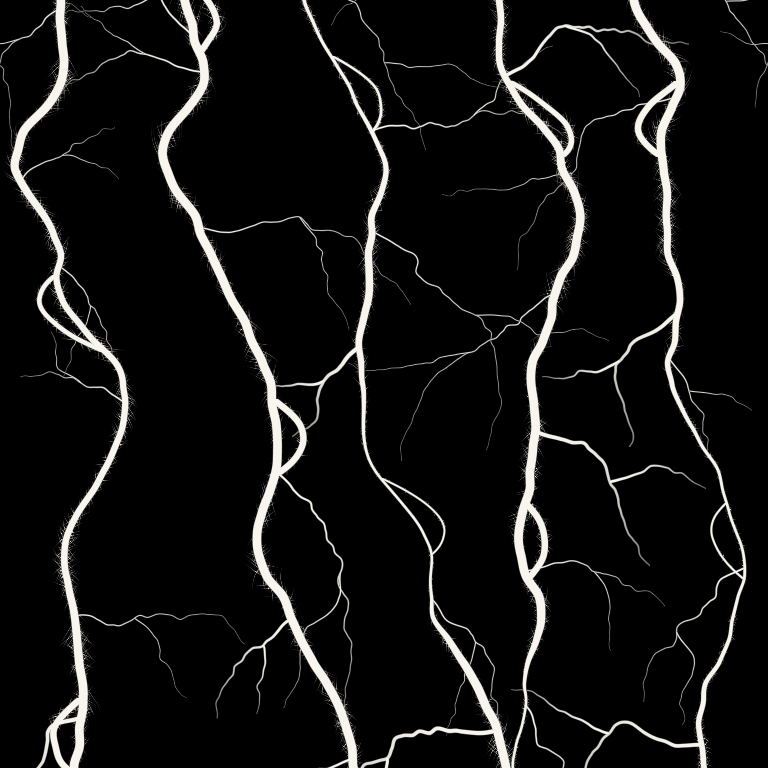
Reproduce this pattern procedurally as a three.js fragment shader.

```glsl
// Branching pale lightning roots on black: meandering trunks run downwards,
// each with lens-shaped splits, fine hairs along its edges, and jagged
// tapering branches with twigs. All strands are distances to noise curves.
varying vec2 vUv;

const vec3 INK = vec3(0.97, 0.96, 0.93);
const float SOFT = 0.001;      // half width of the smoothed edge
const float TRUNKS = 5.0;
const float BRANCHES = 6.0;

float hash(float n, float seed) {
  return fract(sin(n * 127.1 + seed * 311.7) * 43758.5453);
}

// Smooth one-dimensional noise from -1 to 1
float noise(float x, float seed) {
  float i = floor(x);
  float f = fract(x);
  f = f * f * (3.0 - 2.0 * f);
  return mix(hash(i, seed), hash(i + 1.0, seed), f) * 2.0 - 1.0;
}

float wrapCentre(float x) {
  return fract(x + 0.5) - 0.5;
}

float line(float d, float halfWidth) {
  return 1.0 - smoothstep(halfWidth - SOFT, halfWidth + SOFT, abs(d));
}

// Horizontal position of a trunk at height y
float trunkPath(float y, float seed) {
  float slant = 0.04 + 0.24 * hash(seed, 3.0);
  float x = (seed + 0.5) / TRUNKS + slant * (0.5 - y);
  x += 0.065 * noise(y * 4.0, seed + 11.0);
  x += 0.027 * noise(y * 10.0, seed + 23.0);
  return x + 0.0035 * noise(y * 36.0, seed + 37.0);
}

// Sideways bulge that splits a trunk into two strands and rejoins them
float splitPath(float y, float seed) {
  float t = (mod(y - hash(seed, 5.0), 0.55) - 0.275) / 0.05;
  float side = hash(seed, 6.0) < 0.5 ? -1.0 : 1.0;
  return side * 0.034 * max(1.0 - t * t, 0.0);
}

// Fine slanted hairs leaving a strand; s runs along it, d across it
float hairs(float s, float d, float halfWidth, float seed) {
  float a = abs(d);
  if (a > 0.04) return 0.0;
  float clump = 0.65 + 0.35 * noise(s * 28.0, seed + 41.0);
  float sum = 0.0;
  for (int k = 0; k < 4; k++) {
    float layer = seed + float(k) * 7.0 + step(0.0, d) * 53.0;
    float slant = mix(-1.9, 1.9, (float(k) + 0.5) / 4.0);
    float spacing = 0.0055;
    float x = (s + slant * a + 14.0 * a * a * sign(slant)) / spacing;
    float cell = floor(x);
    float r = hash(cell, layer);
    float reach = halfWidth * (1.1 + 3.6 * r * r * r) * clump;
    float off = (fract(x) - mix(0.25, 0.75, hash(cell, layer + 2.0))) * spacing;
    float stroke = line(off / sqrt(1.0 + slant * slant), 0.0002);
    sum += stroke * (1.0 - smoothstep(0.4 * reach, reach, a));
  }
  return min(sum * 0.75, 0.9);
}

// Brightness of one trunk, with its splits and hairs
float trunk(vec2 p, float seed) {
  float swell = smoothstep(-0.7, 0.5, noise(p.y * 3.2, seed + 61.0));
  float halfWidth = mix(0.0018, 0.0058, swell);
  float light = 0.0;
  for (int k = 0; k < 2; k++) {
    float split = float(k);
    float e = 0.001;
    float x0 = trunkPath(p.y, seed) + split * splitPath(p.y, seed);
    float x1 = trunkPath(p.y + e, seed) + split * splitPath(p.y + e, seed);
    float slope = (x1 - x0) / e;
    float dx = wrapCentre(p.x - x0);
    float stretch = sqrt(1.0 + slope * slope);
    float d = dx / stretch;
    float s = (p.y + dx * slope / (stretch * stretch)) * 1.3;
    float w = halfWidth * (1.0 - 0.25 * split);
    light = max(light, max(line(d, w), hairs(s, d, w, seed + split)));
  }
  return light;
}

// Sideways offset of a branch at distance u from its root
float branchPath(float u, float len, float bulge, float seed) {
  float wander = 0.026 * noise(u * 11.0, seed) + 0.007 * noise(u * 36.0, seed + 3.0);
  wander += 0.0028 * noise(u * 95.0, seed + 9.0);
  return bulge * len * sin(3.1416 * u / len) + wander * smoothstep(0.0, 0.06, u);
}

// Brightness of a tapering branch rooted at the origin of q
float branch(vec2 q, vec2 dir, float len, float bulge, float halfWidth, float seed) {
  float u = dot(q, dir);
  float v = dot(q, vec2(-dir.y, dir.x));
  if (u < 0.0 || u > len || abs(v) > 0.13) return 0.0;
  float f = branchPath(u, len, bulge, seed);
  float slope = (branchPath(u + 0.0005, len, bulge, seed) - f) / 0.0005;
  float t = u / len;
  float w = halfWidth * mix(1.0, 0.3, t);
  return line((v - f) / sqrt(1.0 + slope * slope), w) * (1.0 - 0.5 * t * t);
}

// A branch and the twig that forks from it
float fork(vec2 p, float trunkSeed, float index) {
  float seed = trunkSeed * 17.0 + index * 3.7 + 71.0;
  float y = (index + hash(seed, 1.0)) / BRANCHES * 1.1;
  vec2 q = vec2(wrapCentre(p.x - trunkPath(y, trunkSeed)), p.y - y);
  float side = hash(seed, 2.0) < 0.5 ? -1.0 : 1.0;
  float angle = mix(0.3, 1.5, hash(seed, 3.0)) + 0.9 * step(0.85, hash(seed, 4.0));
  vec2 dir = vec2(side * sin(angle), -cos(angle));
  float len = mix(0.14, 0.36, hash(seed, 5.0));
  float r = hash(seed, 6.0);
  float w = mix(0.0009, 0.003, r * r);
  float light = branch(q, dir, len, side * 0.15, w, seed);

  float u = len * mix(0.25, 0.6, hash(seed, 7.0));
  vec2 root = dir * u + vec2(-dir.y, dir.x) * branchPath(u, len, side * 0.15, seed);
  float turn = hash(seed, 8.0) < 0.5 ? -0.8 : 0.8;
  vec2 twigDir = dir * cos(turn) + vec2(-dir.y, dir.x) * sin(turn);
  return max(light, branch(q - root, twigDir, len * 0.55, 0.08, w * 0.7, seed + 29.0));
}

void main() {
  float light = 0.0;
  for (float i = 0.0; i < TRUNKS; i++) {
    light = max(light, trunk(vUv, i));
    for (float j = 0.0; j < BRANCHES; j++) light = max(light, fork(vUv, i, j));
  }
  gl_FragColor = vec4(INK * light, 1.0);
}
```
